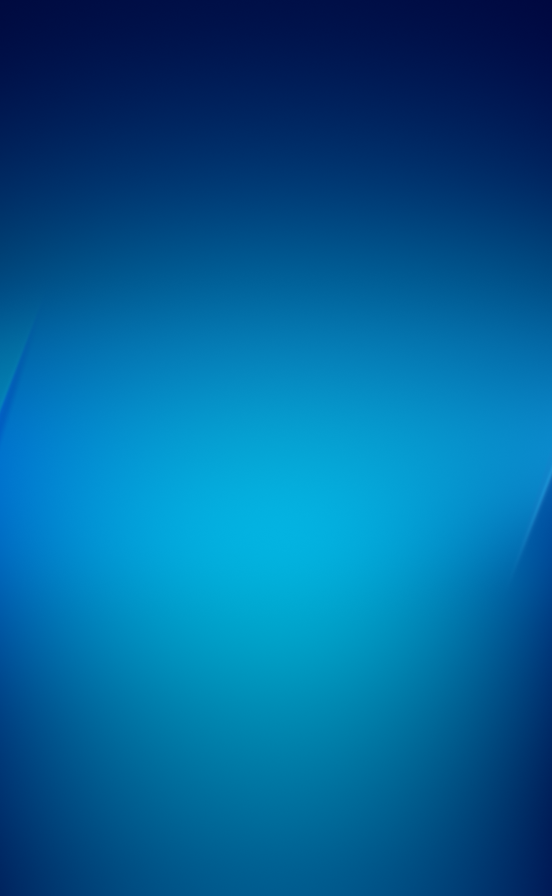
This background is drawn by a WebGL 2 fragment shader. Its source:

```glsl
#version 300 es
precision highp float;
// Deep blue backdrop with a soft cyan glow and a slanted glass streak on each side.

uniform vec2 u_resolution;
out vec4 fragColor;

const int STOPS = 11;

// Vertical colour ramps, evenly spaced from bottom to top
const vec3 MIDDLE[STOPS] = vec3[STOPS](
    vec3(0.00, 0.36, 0.56), vec3(0.00, 0.44, 0.62), vec3(0.00, 0.54, 0.70),
    vec3(0.00, 0.645, 0.80), vec3(0.01, 0.70, 0.88), vec3(0.02, 0.64, 0.83),
    vec3(0.02, 0.51, 0.73), vec3(0.00, 0.36, 0.58), vec3(0.00, 0.22, 0.45),
    vec3(0.00, 0.12, 0.35), vec3(0.00, 0.06, 0.28));
const vec3 LEFT[STOPS] = vec3[STOPS](
    vec3(0.00, 0.14, 0.37), vec3(0.00, 0.19, 0.43), vec3(0.00, 0.25, 0.51),
    vec3(0.00, 0.34, 0.64), vec3(0.00, 0.43, 0.77), vec3(0.00, 0.45, 0.80),
    vec3(0.00, 0.39, 0.67), vec3(0.00, 0.27, 0.48), vec3(0.00, 0.16, 0.38),
    vec3(0.00, 0.08, 0.30), vec3(0.00, 0.04, 0.25));
const vec3 RIGHT[STOPS] = vec3[STOPS](
    vec3(0.00, 0.10, 0.34), vec3(0.00, 0.12, 0.35), vec3(0.00, 0.17, 0.41),
    vec3(0.00, 0.23, 0.50), vec3(0.00, 0.33, 0.63), vec3(0.02, 0.45, 0.73),
    vec3(0.01, 0.40, 0.65), vec3(0.00, 0.28, 0.50), vec3(0.00, 0.15, 0.38),
    vec3(0.00, 0.07, 0.30), vec3(0.00, 0.03, 0.25));

float hash(vec2 p) {
    vec3 q = fract(vec3(p.xyx) * 0.1031);
    q += dot(q, q.yzx + 33.33);
    return fract((q.x + q.y) * q.z);
}

// Smooth Catmull-Rom lookup through a ramp
vec3 ramp(vec3 stops[STOPS], float t) {
    float s = clamp(t, 0.0, 0.9999) * float(STOPS - 1);
    int i = int(s);
    float f = fract(s);
    vec3 a = stops[max(i - 1, 0)];
    vec3 b = stops[i];
    vec3 c = stops[i + 1];
    vec3 d = stops[min(i + 2, STOPS - 1)];
    return b + 0.5 * f * (c - a + f * (2.0 * a - 5.0 * b + 4.0 * c - d
        + f * (3.0 * (b - c) + d - a)));
}

// Horizontal offset from the line through two points
float lineOffset(vec2 p, vec2 tip, vec2 root) {
    return p.x - mix(tip.x, root.x, (p.y - tip.y) / (root.y - tip.y));
}

// Soft step from 0 to 1 across zero
float side(float d, float softness) {
    return smoothstep(-softness, softness, d);
}

float glow(float d, float width) {
    return exp(-d * d / (width * width));
}

vec3 backdrop(vec2 uv) {
    float across = 2.0 * uv.x - 1.0;
    vec3 edge = across < 0.0 ? ramp(LEFT, uv.y) : ramp(RIGHT, uv.y);
    return mix(ramp(MIDDLE, uv.y), edge, pow(abs(across), 1.9));
}

// Teal pane above the streak, dark blue sliver inside it
vec3 leftStreak(vec2 uv, float blur) {
    vec2 tip = vec2(0.092, 0.69);
    float upper = lineOffset(uv, tip, vec2(0.0, 0.541));
    float lower = lineOffset(uv, tip, vec2(0.0, 0.508));
    float fade = 1.0 - smoothstep(0.54, 0.69, uv.y);
    float outside = 1.0 - side(upper, blur);
    float sliver = side(upper, blur) * (1.0 - side(lower, blur * 2.0));
    return fade * (outside * vec3(0.01, 0.07, -0.04)
        + sliver * vec3(0.0, -0.07, -0.02)
        + glow(upper, 0.006) * vec3(0.01, 0.02, 0.03));
}

// Bright pane inside the streak, dark corner beyond it
vec3 rightStreak(vec2 uv, float blur) {
    vec2 tip = vec2(0.911, 0.33);
    float inner = lineOffset(uv, tip, vec2(1.0, 0.502));
    float outer = lineOffset(uv, tip, vec2(1.0, 0.472));
    float fade = smoothstep(0.33, 0.46, uv.y);
    float pane = (1.0 - side(inner, blur)) * exp(min(inner, 0.0) / 0.12)
        * (1.0 - smoothstep(0.48, 0.72, uv.y));
    float sliver = side(inner, blur) * (1.0 - side(outer, blur));
    float corner = side(outer, blur);
    return fade * (pane * vec3(0.02, 0.09, 0.07)
        + sliver * vec3(0.04, 0.08, 0.07)
        + corner * vec3(0.0, -0.05, -0.03)
        + glow(outer, 0.005) * vec3(0.06, 0.08, 0.06));
}

void main() {
    vec2 uv = gl_FragCoord.xy / u_resolution;
    float blur = max(0.004, 1.0 / u_resolution.x);

    vec3 color = backdrop(uv);
    color += leftStreak(uv, blur) + rightStreak(uv, blur);

    // Fine dither against banding
    color += (hash(gl_FragCoord.xy) - 0.5) / 255.0;
    fragColor = vec4(clamp(color, 0.0, 1.0), 1.0);
}
```
